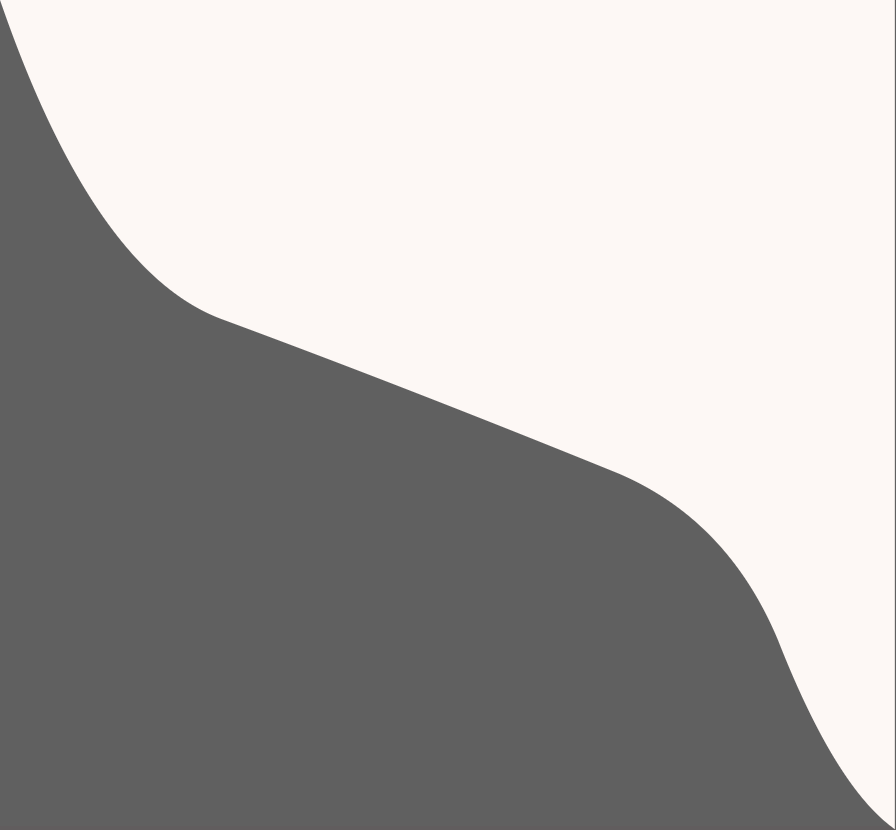
Write a Shadertoy shader that draws this background.

```glsl
// A flowing grey slope descending from upper left to lower right on warm white.
#define PAPER vec3(0.992, 0.973, 0.961)
#define SLATE vec3(0.378, 0.378, 0.378)
#define BASE_TINT vec3(0.380, 0.365, 0.370)
#define BASE_HEIGHT 0.005
#define BORDER_WIDTH 0.0013

// Curve height and slope at x, for a quadratic Bezier from a to b with handle c.
vec2 bezierHeight(float x, vec2 a, vec2 c, vec2 b) {
    vec2 rise = c - a;
    vec2 bend = a - 2.0 * c + b;
    float root = sqrt(max(rise.x * rise.x + bend.x * (x - a.x), 1e-8));
    float t = clamp((x - a.x) / (rise.x + root), 0.0, 1.0);
    vec2 tangent = rise + bend * t;
    return vec2(a.y + t * (2.0 * rise.y + bend.y * t), tangent.y / tangent.x);
}

// Four joined arcs: steep hollow, long ramp, rounded shoulder, final hollow.
vec2 slopeProfile(float x) {
    const vec2 crest = vec2(0.0, 1.0);
    const vec2 ledge = vec2(0.2474, 0.6155);
    const vec2 shoulder = vec2(0.6901, 0.4296);
    const vec2 fall = vec2(0.8685, 0.2282);
    const vec2 foot = vec2(1.0, 0.0);
    if (x < ledge.x) return bezierHeight(x, crest, vec2(0.1042, 0.6732), ledge);
    if (x < shoulder.x) return bezierHeight(x, ledge, vec2(0.4557, 0.5324), shoulder);
    if (x < fall.x) return bezierHeight(x, shoulder, vec2(0.8125, 0.3732), fall);
    return bezierHeight(x, fall, vec2(0.9336, 0.0493), foot);
}

void mainImage(out vec4 fragColor, in vec2 fragCoord) {
    vec2 uv = fragCoord / iResolution.xy;

    // Signed distance to the profile, for an even edge at every steepness.
    vec2 profile = slopeProfile(uv.x);
    float steepness = profile.y * iResolution.y / iResolution.x;
    float edge = (profile.x - uv.y) * iResolution.y / sqrt(1.0 + steepness * steepness);
    float slopeMask = clamp(edge + 0.5, 0.0, 1.0);

    // Faint tint along the foot of the slope.
    float baseMask = clamp((BASE_HEIGHT - uv.y) * iResolution.y + 0.5, 0.0, 1.0);
    vec3 ground = mix(SLATE, BASE_TINT, baseMask);
    vec3 color = mix(PAPER, ground, slopeMask);

    // Hairline border on the right side.
    float border = clamp((uv.x - 1.0 + BORDER_WIDTH) * iResolution.x + 0.5, 0.0, 1.0);
    color = mix(color, SLATE, border);

    fragColor = vec4(color, 1.0);
}
```
